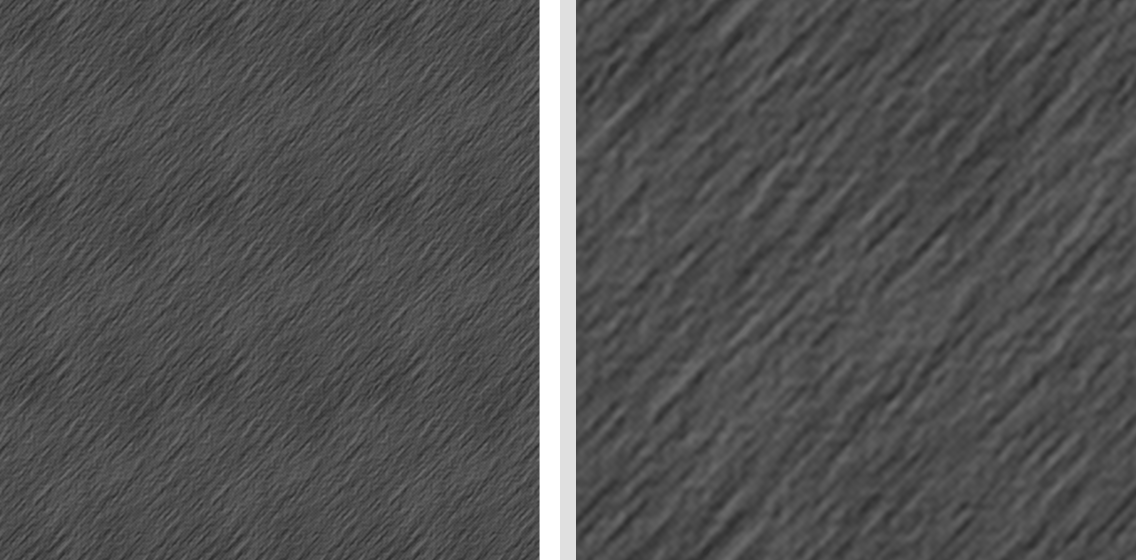
Left, the full canvas; right, a detail of the centre.
Write a WebGL 1 fragment shader that draws this texture.

```glsl
precision highp float;
// Draws dark slate with embossed diagonal grain, repeated in tiles, beside a white margin.

uniform vec2 u_resolution;

const float TAU = 6.28319;
const float TILE_SIZE = 0.317;
const float SLATE_RIGHT = 0.9635;
const vec3 SLATE = vec3(0.300);
const vec3 MARGIN = vec3(1.0);

float hash(vec2 cell, float seed) {
  vec3 q = fract(vec3(cell.xyx + seed * 7.31) * vec3(0.1031, 0.1030, 0.0973));
  q += dot(q, q.yzx + 33.33);
  return fract((q.x + q.y) * q.z);
}

// Value noise that repeats over the unit square, with a whole number of cells.
float tiledNoise(vec2 p, vec2 cells, float seed) {
  vec2 g = p * cells;
  vec2 i = floor(g);
  vec2 f = g - i;
  f = f * f * (3.0 - 2.0 * f);
  vec2 lo = mod(i, cells);
  vec2 hi = mod(i + 1.0, cells);
  float bottom = mix(hash(lo, seed), hash(vec2(hi.x, lo.y), seed), f.x);
  float top = mix(hash(vec2(lo.x, hi.y), seed), hash(hi, seed), f.x);
  return mix(bottom, top, f.y);
}

// Shears the tile so that noise stretches up to the right and still repeats.
vec2 shearDiagonal(vec2 p) {
  return vec2(p.x, p.y - p.x);
}

// Rock height: long ridges, short ridges and round grit.
float rockHeight(vec2 p) {
  vec2 s = shearDiagonal(p);
  float ridges = 0.45 * tiledNoise(s, vec2(11.0, 24.0), 1.0);
  ridges += 0.40 * tiledNoise(s, vec2(23.0, 50.0), 2.0);
  return ridges + 0.27 * tiledNoise(p, vec2(68.0), 3.0);
}

// Emboss: slopes that face the light are positive, the others negative.
float emboss(vec2 p, vec2 awayFromLight) {
  return rockHeight(p + awayFromLight) - rockHeight(p);
}

// Broad light and dark patches.
float broadTone(vec2 p) {
  float patches = tiledNoise(p, vec2(5.0), 4.0) - 0.5;
  float streaks = tiledNoise(shearDiagonal(p), vec2(4.0, 9.0), 5.0) - 0.5;
  float band = cos(TAU * (p.y + 0.74));
  return 0.035 * patches + 0.035 * streaks + 0.006 * band;
}

// Fine twill of crossing threads.
float weave(vec2 p, float threads) {
  return sin(TAU * threads * p.x) * sin(TAU * threads * p.y);
}

void main() {
  vec2 uv = gl_FragCoord.xy / u_resolution;
  vec2 p = (uv - vec2(0.0, 1.0)) / TILE_SIZE;

  float shade = 0.25 * emboss(p, vec2(0.009, -0.009));
  shade += broadTone(p) + 0.010 * weave(p, 53.0);
  vec3 slate = clamp(SLATE + shade, 0.19, 0.42);

  float edge = 0.75 / u_resolution.x;
  float margin = smoothstep(SLATE_RIGHT - edge, SLATE_RIGHT + edge, uv.x);
  gl_FragColor = vec4(mix(slate, MARGIN, margin), 1.0);
}
```
